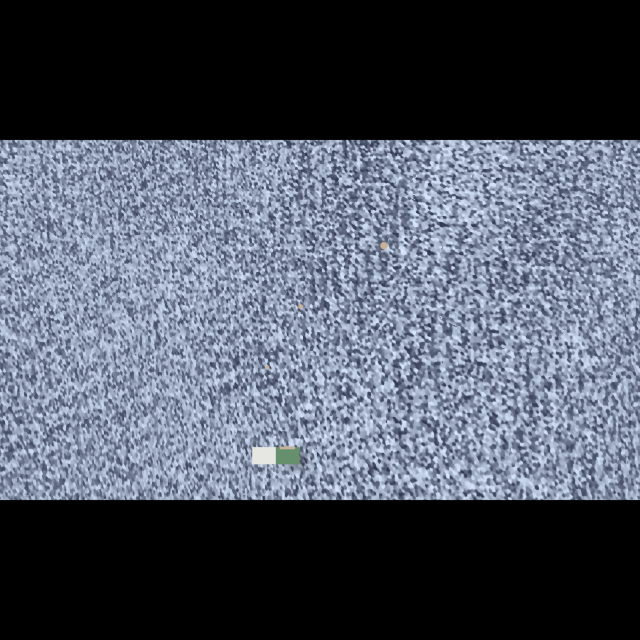
Reproduce this texture procedurally as a WebGL 2 fragment shader.

```glsl
#version 300 es
precision highp float;

uniform vec2 u_resolution;
out vec4 fragColor;

const float TAU = 6.2831853;

// Layout
const float BAND_LOW = 0.21875;
const float BAND_HIGH = 0.78125;

// Chips
const vec2 CHIP_COUNT = vec2(264.0, 206.0);
const vec2 SIZE_VARIATION = vec2(0.22, 0.15);
const float FINEST_X = 0.25;
const float CHIP_SLANT = 0.25;
const float CHIP_SHARPNESS = 5.0;
const float CHIP_JITTER = 0.84;
const float LIGHT_SHARE = 0.57;
const float LIGHT_STEP = 0.58;
const float TONE_SPREAD = 0.5;
const float TONE_BASE = -0.04;
const float PATCH_COUNT = 7.0;
const float PATCH_STRENGTH = 0.26;
const float HAZE = 0.2;
const float HAZE_X = 0.15;
const float HAZE_TONE = 0.6;
const vec3 DARK_CHIP = vec3(0.20, 0.235, 0.325);
const vec3 LIGHT_CHIP = vec3(0.83, 0.89, 0.98);

// Loose objects
const vec2 BLOCK_CENTER = vec2(0.431, 0.288);
const vec2 BLOCK_HALF = vec2(0.036, 0.0125);
const vec3 BLOCK_WHITE = vec3(0.90, 0.90, 0.89);
const vec3 BLOCK_GREEN = vec3(0.40, 0.56, 0.43);
const vec3 TAN = vec3(0.78, 0.70, 0.60);
const int PEBBLE_COUNT = 3;
const float PEBBLE_RADIUS = 0.0058;

float hash(vec2 p) {
    return fract(sin(dot(p, vec2(127.1, 311.7))) * 43758.5453);
}

vec2 hash2(vec2 p) {
    return vec2(hash(p), hash(p + vec2(37.3, 91.7)));
}

// Value noise that wraps after `period` cells
float wrappedNoise(vec2 p, float period) {
    vec2 cell = floor(p);
    vec2 f = fract(p);
    f = f * f * (3.0 - 2.0 * f);
    vec2 a = mod(cell, period);
    vec2 b = mod(cell + 1.0, period);
    return mix(mix(hash(a), hash(vec2(b.x, a.y)), f.x),
               mix(hash(vec2(a.x, b.y)), hash(b), f.x), f.y);
}

// Periodic stretch: finer chips to the upper left, coarser to the lower right
vec2 stretch(vec2 uv) {
    vec2 wave = vec2(sin(TAU * (uv.x - FINEST_X)), cos(TAU * uv.y));
    return uv + SIZE_VARIATION * wave / TAU;
}

// Soft blend of the tones of nearby slanted chips
float chipTone(vec2 p, float lightShare) {
    vec2 base = floor(p);
    float total = 0.0;
    float weightSum = 0.0;
    for (int y = -1; y <= 1; y++) {
        for (int x = -1; x <= 1; x++) {
            vec2 cell = base + vec2(x, y);
            vec2 id = mod(cell, CHIP_COUNT);
            vec2 d = p - cell - 0.5 - CHIP_JITTER * (hash2(id) - 0.5);
            d.x += CHIP_SLANT * d.y;
            float weight = exp(-CHIP_SHARPNESS * dot(d, d));
            float isLight = step(hash(id + 17.9), lightShare);
            float tone = LIGHT_STEP * isLight + TONE_SPREAD * hash(id + 53.1) + TONE_BASE;
            total += weight * tone;
            weightSum += weight;
        }
    }
    return total / weightSum;
}

float boxDistance(vec2 p, vec2 halfSize) {
    vec2 d = abs(p) - halfSize;
    return length(max(d, 0.0)) + min(max(d.x, d.y), 0.0);
}

float cover(float dist, float soft) {
    return 1.0 - smoothstep(-soft, soft, dist);
}

void main() {
    vec2 uv = gl_FragCoord.xy / u_resolution;
    float soft = 0.75 / u_resolution.y;

    // Chipped floor with uneven patches and a pale haze on one side
    float patches = 0.65 * wrappedNoise(uv * PATCH_COUNT, PATCH_COUNT)
                  + 0.35 * wrappedNoise(uv * PATCH_COUNT * 3.0, PATCH_COUNT * 3.0);
    float share = LIGHT_SHARE + PATCH_STRENGTH * (patches - 0.5);
    float tone = chipTone(stretch(uv) * CHIP_COUNT, share);
    float haze = HAZE * (0.5 + 0.5 * cos(TAU * (uv.x - HAZE_X)));
    vec3 color = mix(DARK_CHIP, LIGHT_CHIP, mix(tone, HAZE_TONE, haze));

    // Pebbles along a shallow curve, shrinking downward
    for (int i = 0; i < PEBBLE_COUNT; i++) {
        float n = float(i);
        vec2 center = vec2(0.6 - 0.17 * n + 0.0395 * n * n, 0.616 - 0.095 * n);
        float radius = PEBBLE_RADIUS / (1.0 + 0.5 * n);
        color = mix(color, TAN, cover(length(uv - center) - radius, 0.0015));
    }

    // Two-tone block with its shadow and a pale top edge
    vec2 q = uv - BLOCK_CENTER;
    float shadow = cover(boxDistance(q - vec2(0.035, -0.008), vec2(0.012, 0.01)), 0.014);
    color *= 1.0 - 0.4 * shadow;
    vec3 blockColor = mix(BLOCK_WHITE, BLOCK_GREEN, smoothstep(-soft, soft, q.x));
    color = mix(color, blockColor, cover(boxDistance(q, BLOCK_HALF) - 0.001, soft));
    color = mix(color, TAN, cover(boxDistance(q - vec2(0.018, 0.012), vec2(0.012, 0.002)), soft));

    // Black margins above and below
    float band = smoothstep(-soft, soft, min(uv.y - BAND_LOW, BAND_HIGH - uv.y));
    fragColor = vec4(color * band, 1.0);
}
```
